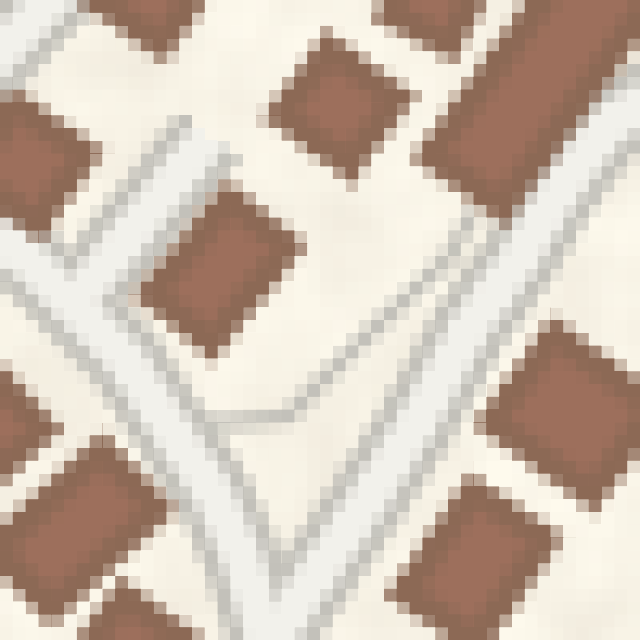
Reproduce this pattern procedurally as a Shadertoy shader.

```glsl
#define CELLS 50.0        // mosaic cells across the canvas
#define ROAD_INNER 3.2    // half width of the road surface, in percent of canvas
#define ROAD_OUTER 6.0    // half width including the casing
#define PATH_HALF 1.15
#define WALL_WIDTH 4.6    // darker band inside each block
#define GROUND_SCALE 0.07
#define GROUND_DARK vec3(0.945, 0.922, 0.870)
#define GROUND_LIGHT vec3(0.995, 0.980, 0.930)
#define ROAD_COLOR vec3(0.950, 0.945, 0.922)
#define CASING_COLOR vec3(0.765, 0.758, 0.730)
#define WALL_COLOR vec3(0.550, 0.412, 0.335)
#define ROOF_COLOR vec3(0.615, 0.435, 0.360)

// Blocks: centre and half size in percent, then clockwise turn in degrees
const int BLOCK_COUNT = 11;
const vec4 BLOCKS[11] = vec4[11](
    vec4(53.0, 83.3, 8.7, 8.5), vec4(34.4, 57.7, 8.1, 11.7),
    vec4(4.2, 74.3, 8.7, 8.7), vec4(23.6, 102.0, 8.5, 8.5),
    vec4(68.2, 100.5, 7.3, 7.8), vec4(86.1, 90.0, 9.0, 24.7),
    vec4(89.6, 35.2, 11.8, 10.5), vec4(74.2, 11.5, 8.9, 11.7),
    vec4(12.0, 17.3, 8.5, 13.5), vec4(-2.2, 33.3, 8.5, 8.5),
    vec4(20.7, -2.1, 8.5, 8.5));
const float TURNS[11] = float[11](
    36.5, 39.0, 35.0, 35.0, 28.0, 36.0, 36.0, 34.5, 47.0, 47.0, 36.0);

// Way nodes: main road 0-14, side road 15-16, corner road 17-18, path 19-23
const vec2 NODES[24] = vec2[24](
    vec2(-3.9, 65.5), vec2(4.8, 59.0), vec2(19.5, 44.0), vec2(26.7, 32.9),
    vec2(33.2, 23.2), vec2(37.8, 12.8), vec2(42.0, -1.0), vec2(43.6, 1.7),
    vec2(56.6, 20.6), vec2(64.5, 32.9), vec2(73.6, 49.2), vec2(80.7, 59.0),
    vec2(87.5, 70.3), vec2(95.1, 80.5), vec2(104.2, 86.3),
    vec2(13.0, 54.4), vec2(32.8, 78.8),
    vec2(-2.6, 88.9), vec2(11.7, 103.9),
    vec2(32.5, 33.7), vec2(45.0, 34.9), vec2(55.0, 45.3), vec2(70.0, 59.6),
    vec2(73.5, 66.0));

vec2 hashGradient(vec2 cell) {
    float angle = 6.2832 * fract(sin(dot(cell, vec2(127.1, 311.7))) * 4375.5);
    return vec2(cos(angle), sin(angle));
}

float gradientNoise(vec2 p) {
    vec2 i = floor(p), f = fract(p);
    vec2 u = f * f * f * (f * (f * 6.0 - 15.0) + 10.0);
    float bottom = mix(dot(hashGradient(i), f),
                       dot(hashGradient(i + vec2(1, 0)), f - vec2(1, 0)), u.x);
    float top = mix(dot(hashGradient(i + vec2(0, 1)), f - vec2(0, 1)),
                    dot(hashGradient(i + vec2(1, 1)), f - vec2(1, 1)), u.x);
    return mix(bottom, top, u.y);
}

float segmentDistance(vec2 p, vec2 a, vec2 b) {
    vec2 ap = p - a, ab = b - a;
    return length(ap - ab * clamp(dot(ap, ab) / dot(ab, ab), 0.0, 1.0));
}

float wayDistance(vec2 p, int first, int last) {
    float d = 1e3;
    for (int i = first; i < last; i++)
        d = min(d, segmentDistance(p, NODES[i], NODES[i + 1]));
    return d;
}

float blockDistance(vec2 p, vec4 block, float turn) {
    float c = cos(radians(turn)), s = sin(radians(turn));
    vec2 offset = p - block.xy;
    vec2 q = abs(vec2(c * offset.x - s * offset.y,
                      s * offset.x + c * offset.y)) - block.zw;
    return length(max(q, 0.0)) + min(max(q.x, q.y), 0.0);
}

// Coverage softened over one mosaic cell
float coverage(float d) {
    return clamp(0.5 - d * CELLS / 100.0, 0.0, 1.0);
}

void mainImage(out vec4 fragColor, in vec2 fragCoord) {
    // Snap to cell centres, blending over one pixel at cell borders
    vec2 grid = fragCoord / iResolution.xy * CELLS - 0.5;
    vec2 blend = clamp((fract(grid) - 0.5) * iResolution.xy / CELLS + 0.5, 0.0, 1.0);
    vec2 p = (floor(grid) + blend + 0.5) * 100.0 / CELLS;

    // Mottled ground
    float mottle = 0.55 + 0.8 * gradientNoise(p * GROUND_SCALE)
                 + 0.4 * gradientNoise(p * GROUND_SCALE * 2.3 + 17.0);
    vec3 color = mix(GROUND_DARK, GROUND_LIGHT, clamp(mottle, 0.0, 1.0));

    // Footpath
    color = mix(color, CASING_COLOR, coverage(wayDistance(p, 19, 23) - PATH_HALF));

    // Roads share one casing; the side road has a flat open end
    float side = wayDistance(p, 15, 16);
    float pastEnd = dot(p - NODES[16], normalize(NODES[16] - NODES[15]));
    side += 100.0 * smoothstep(0.0, 1.0, pastEnd);
    float road = min(min(wayDistance(p, 0, 14), side), wayDistance(p, 17, 18));
    color = mix(color, CASING_COLOR, coverage(road - ROAD_OUTER));
    color = mix(color, ROAD_COLOR, coverage(road - ROAD_INNER));

    // Blocks with a darker rim
    for (int i = 0; i < BLOCK_COUNT; i++) {
        float d = blockDistance(p, BLOCKS[i], TURNS[i]);
        float roof = smoothstep(WALL_WIDTH - 1.8, WALL_WIDTH + 1.0, -d);
        color = mix(color, mix(WALL_COLOR, ROOF_COLOR, roof), coverage(d));
    }
    fragColor = vec4(color, 1.0);
}
```
